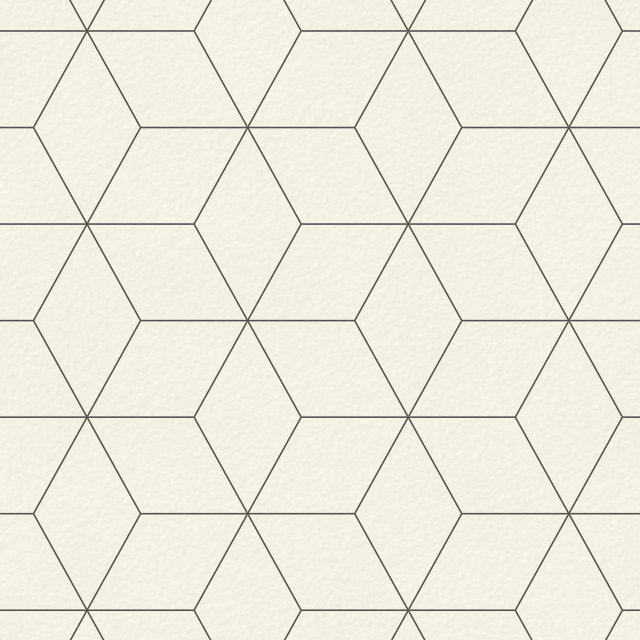
This pattern is drawn by a WebGL 1 fragment shader. Its source:

```glsl
precision highp float;

// Thin charcoal outlines of tumbling-block rhombi on embossed ivory paper.
// Every outline is one of six arms leaving a star point; the stars form a
// centred lattice, drawn as two folded rectangular grids.

uniform vec2 u_resolution;

const vec2 PERIOD = vec2(0.5019, 0.3017);       // spacing of stars in one grid
const vec2 STAR_ORIGIN = vec2(0.1360, 0.3482);  // one star point
const float LINE_WIDTH = 0.0025;
const vec2 GRAIN_SCALE = vec2(165.0, 215.0);    // embossed bumps across and up
const vec3 PAPER = vec3(0.950, 0.945, 0.895);
const vec3 INK = vec3(0.335, 0.325, 0.305);

float hash(vec2 p) {
    vec3 q = fract(vec3(p.xyx) * 0.1031);
    q += dot(q, q.yzx + 33.33);
    return fract((q.x + q.y) * q.z);
}

float valueNoise(vec2 p) {
    vec2 cell = floor(p);
    vec2 f = fract(p);
    f = f * f * (3.0 - 2.0 * f);
    float low = mix(hash(cell), hash(cell + vec2(1.0, 0.0)), f.x);
    float high = mix(hash(cell + vec2(0.0, 1.0)), hash(cell + 1.0), f.x);
    return mix(low, high, f.y);
}

float segmentDistance(vec2 p, vec2 end) {
    float along = clamp(dot(p, end) / dot(end, end), 0.0, 1.0);
    return length(p - end * along);
}

// Distance to the six arms of the nearest star in a rectangular grid.
float starGridDistance(vec2 p, vec2 period) {
    vec2 folded = abs(mod(p + 0.5 * period, period) - 0.5 * period);
    float level = segmentDistance(folded, vec2(period.x / 3.0, 0.0));
    float slanted = segmentDistance(folded, vec2(period.x / 6.0, period.y * 0.5));
    return min(level, slanted);
}

float rhombusDistance(vec2 p, vec2 period) {
    return min(starGridDistance(p, period),
               starGridDistance(p - 0.5 * period, period));
}

// Height of the pebbled paper surface.
float paperHeight(vec2 p, vec2 scale) {
    vec2 q = p * scale;
    return 0.7 * valueNoise(q) + 0.3 * valueNoise(q * 1.9 + 17.3);
}

// Slope of the surface towards a light at the upper left.
float embossLight(vec2 p, vec2 scale) {
    vec2 offset = vec2(-0.25, 0.4) / scale;
    return paperHeight(p - offset, scale) - paperHeight(p + offset, scale);
}

void main() {
    float pixel = 1.0 / min(u_resolution.x, u_resolution.y);
    vec2 uv = gl_FragCoord.xy * pixel;

    // Paper: fine embossing over faint broad mottling
    float emboss = embossLight(uv, GRAIN_SCALE);
    float mottling = valueNoise(uv * 9.0) - 0.5;
    vec3 color = PAPER + 0.034 * emboss + 0.008 * mottling;

    // Ink: slightly uneven where it crosses the bumps
    float distanceToLine = rhombusDistance(uv - STAR_ORIGIN, PERIOD);
    float halfWidth = 0.5 * LINE_WIDTH * (1.0 + 0.12 * emboss);
    float coverage = clamp((halfWidth - distanceToLine) / pixel + 0.5, 0.0, 1.0);
    color = mix(color, INK + 0.05 * emboss, coverage);

    gl_FragColor = vec4(color, 1.0);
}
```
